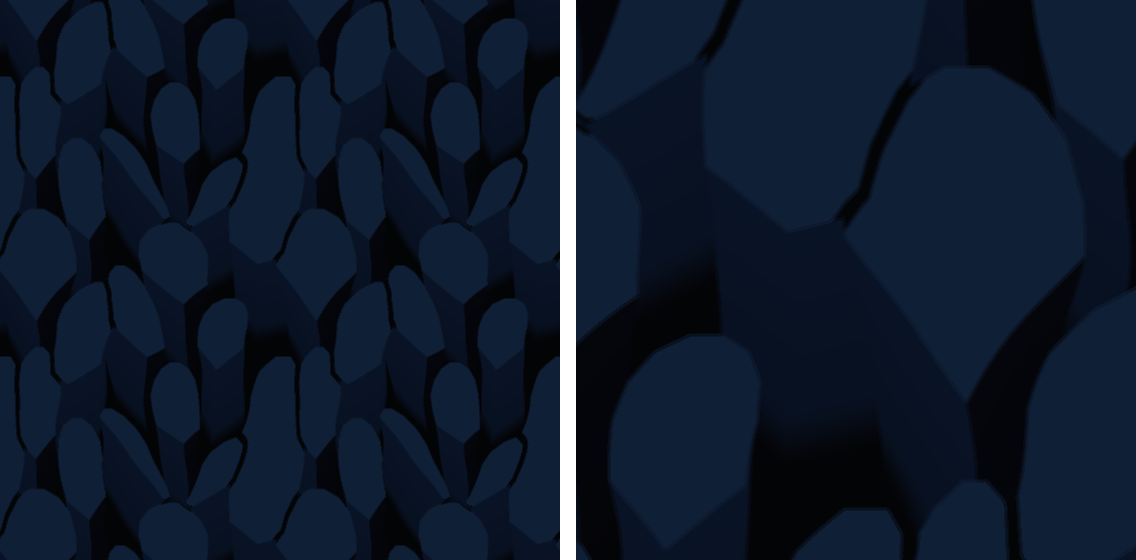
Left, the full canvas; right, a detail of the centre.
Reproduce this texture procedurally as a Shadertoy shader.

```glsl
const float PI = 3.14159265;

// Random values per stone, wrapping after 6 columns and 2 rows
vec4 hash4(vec2 id, float seed) {
    id = mod(id, vec2(6.0, 2.0));
    float k = dot(id, vec2(12.7, 78.2)) + seed;
    return fract(sin(k + vec4(1.3, 4.1, 7.7, 9.2)) * 4375.85);
}

float columnShift(float column) {
    return 0.16 + 0.29 * cos(2.0 * PI * column / 3.0 - 2.86);
}

vec2 stoneCentre(vec2 id) {
    vec2 jitter = hash4(id, 0.0).xy - 0.5;
    return id + vec2(0.76, -columnShift(id.x)) + jitter * vec2(0.08, 0.04);
}

// Sideways lean, a slow wave across the wall
float stoneLean(vec2 centre) {
    vec2 a = centre * PI * vec2(1.0 / 3.0, 1.0);
    return 0.65 * cos(2.0 * a.x - 3.49) + 0.6 * cos(a.x - 5.76)
         + 0.6 * cos(a.x - 2.09) * cos(a.y + 1.4);
}

bool isTallColumn(vec2 id) { return mod(id.x, 6.0) > 4.5; }

// The tall stone takes the room of two
bool isEmpty(vec2 id) { return isTallColumn(id) && mod(id.y, 2.0) < 0.5; }

// Half width and half height; stones of even rows are broader
vec2 stoneSize(vec2 id) {
    if (isTallColumn(id)) return vec2(0.7, 0.67);
    float a = PI * id.x / 3.0;
    float broad = 0.62 + 0.13 * cos(2.0 * a) + 0.06 * cos(a);
    return vec2(mix(broad, 0.47, mod(id.y, 2.0)), 0.4 - 0.036 * mod(id.x, 6.0));
}

// A ray climbing through a convex outline
struct Ray { vec2 origin, dir, span, face; float margin; };

void clipEdge(vec2 normal, float offset, inout Ray ray) {
    float inside = offset - dot(normal, ray.origin);
    float slope = dot(normal, ray.dir);
    ray.margin = min(ray.margin, inside / length(normal * vec2(1.0, 0.333)));
    if (slope < 0.0) {
        float t = inside / slope;
        if (t > ray.span.x) { ray.span.x = t; ray.face = normal; }
    } else {
        ray.span.y = min(ray.span.y, inside / max(slope, 1e-5));
    }
}

// x: distance inside the top face, y: depth below it (9 if missed), z: light on the side
vec3 traceStone(vec2 id, vec2 p) {
    vec2 centre = stoneCentre(id), size = stoneSize(id);
    vec4 rnd = hash4(id, 31.0);
    float lean = stoneLean(centre);
    vec2 tip = vec2(0.2 * (rnd.z - 0.5) - lean * (size.y + 0.25), -size.y);
    vec2 q = p - centre;
    Ray ray = Ray(q, vec2(0.5 * (q.x - 0.5 * tip.x), 1.0), vec2(-1.0, 9.0), vec2(0.0, -1.0), 9.0);

    // Rounded, leaning crown
    for (int k = -4; k <= 4; k++) {
        float a = float(k) * PI / 8.0;
        vec2 n = vec2(sin(a), cos(a)) / size;
        float scale = 1.0 / length(n);
        n *= scale;
        clipEdge(n - vec2(0.0, lean * n.x), scale, ray);
    }
    // Pointed foot
    vec2 leftFoot = vec2(-0.15 - 0.4 * rnd.w, -1.0);
    vec2 rightFoot = vec2(0.12 + 0.35 * rnd.y, -1.0);
    if (lean > 0.4) rightFoot.x *= 0.5;
    clipEdge(leftFoot, dot(leftFoot, tip), ray);
    clipEdge(rightFoot, dot(rightFoot, tip), ray);

    float light = lean > 0.4 ? 1.0 : 1.0 - smoothstep(0.05, 0.15, ray.face.x);
    bool missed = ray.span.x > ray.span.y || ray.span.y < 0.0;
    return vec3(ray.margin, missed ? 9.0 : max(ray.span.x, 0.0), light);
}

vec3 stoneWall(vec2 uv) {
    vec2 p = uv * vec2(12.0, 4.0);
    // Slight bend of the edges
    p.x += 0.06 * sin(2.0 * PI * p.y + 2.0 * PI * p.x / 3.0)
         + 0.015 * sin(5.0 * PI * p.y - PI * p.x / 3.0);

    // Two innermost top faces and the shallowest side
    float first = -9.0, second = -9.0, depth = 9.0, light = 0.0;
    for (int i = -1; i <= 1; i++) {
        float column = floor(p.x - 0.26) + float(i);
        float row = floor(p.y + columnShift(column) + 0.5);
        for (int j = -1; j <= 1; j++) {
            vec2 id = vec2(column, row + float(j));
            if (isEmpty(id)) continue;
            vec3 stone = traceStone(id, p);
            second = max(second, min(first, stone.x));
            first = max(first, stone.x);
            if (stone.y < depth) { depth = stone.y; light = stone.z; }
        }
    }
    // Flat tops, lit left sides, dark right sides, black gaps
    vec3 gap = vec3(0.013, 0.014, 0.023);
    if (first > 0.0) return first - second > 0.09 ? vec3(0.06, 0.12, 0.21) : gap;
    vec3 side = mix(vec3(0.017, 0.022, 0.042), vec3(0.037, 0.076, 0.148), light);
    side *= 1.0 - 0.12 * smoothstep(0.0, 0.4, depth);
    return mix(side, gap, smoothstep(0.42, 0.58, depth));
}

void mainImage(out vec4 fragColor, in vec2 fragCoord) {
    // Four samples soften the edges
    vec3 color = vec3(0.0);
    for (int k = 0; k < 4; k++) {
        vec2 offset = mat2(0.9, 0.4, -0.4, 0.9) * (vec2(k & 1, k >> 1) - 0.5);
        color += 0.25 * stoneWall(fragCoord / iResolution.xy + 0.002 * offset);
    }
    fragColor = vec4(color, 1.0);
}
```
